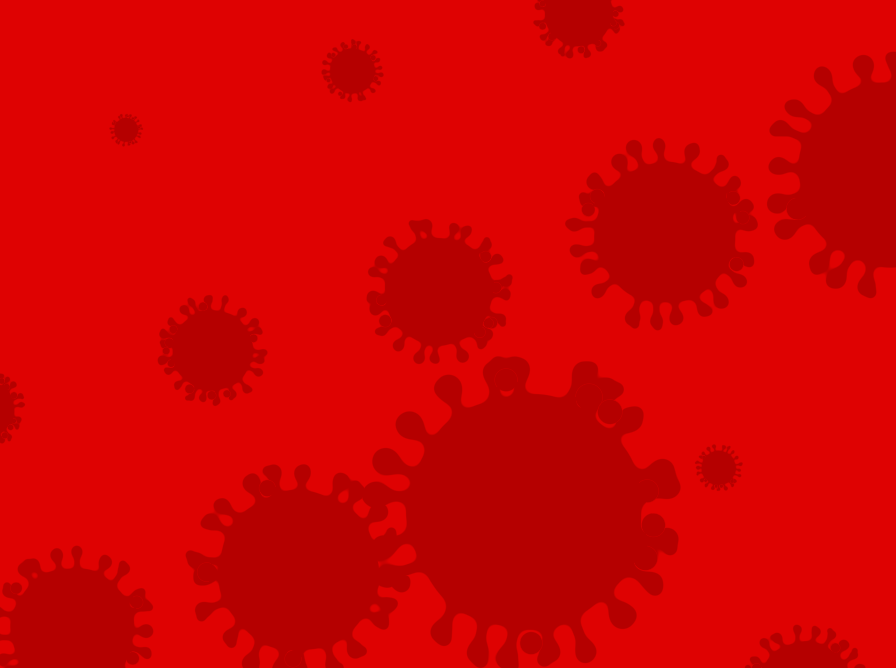
A WebGL 2 fragment shader for this pattern:

```glsl
#version 300 es
precision highp float;

// Flat red backdrop with scattered dark virus silhouettes of many sizes.
// Each is a disc ringed by knobbed spikes, made by polar repetition and
// smooth unions; a low-discrepancy sequence spreads them over the canvas.

uniform vec2 u_resolution;
out vec4 fragColor;

const vec3 BACKDROP = vec3(0.874, 0.008, 0.006);
const vec3 VIRUS = vec3(0.71, 0.0, 0.0);
const vec3 SEAM = vec3(0.78, 0.0, 0.0);

const int VIRUS_COUNT = 13;
const float LARGEST = 0.176;             // body radii, in canvas heights
const float SMALLEST = 0.018;
const float SIZE_FALLOFF = 0.58;
const vec2 SCATTER_START = vec2(0.585, 0.276);
const vec2 SCATTER_STEP = vec2(0.382, 0.46);
const vec2 SCATTER_LOW = vec2(-0.04, -0.07);
const vec2 SCATTER_SPAN = vec2(1.07, 1.10);

const float SPIKES = 21.0;
const float STEM_WIDTH = 0.045;          // spike sizes, in body radii
const float FLARE = 0.09;
const float SHORT_SHARE = 0.3;           // share of spikes with a low bulb
const float REACH = 1.6;
const float SOFTNESS = 0.0012;           // edge blur, in canvas heights
const float TAU = 6.283185;

vec3 hash3(vec2 p) {
    vec3 q = fract(p.xyx * vec3(0.1031, 0.1030, 0.0973));
    q += dot(q, q.yxz + 33.33);
    return fract((q.xxy + q.yzz) * q.zyx);
}

float smoothMin(float a, float b, float k) {
    float h = max(k - abs(a - b), 0.0) / k;
    return min(a, b) - h * h * k * 0.25;
}

float capsule(vec2 p, vec2 a, vec2 b, float radius) {
    vec2 ab = b - a;
    float t = clamp(dot(p - a, ab) / dot(ab, ab), 0.0, 1.0);
    return length(p - a - ab * t) - radius;
}

// A stem with a slightly lopsided knob, pointing along +x.
float spikeDistance(vec2 p, vec3 shape, vec3 lobe) {
    vec2 tip = vec2(mix(1.19, 1.30, shape.y), (shape.z - 0.5) * 0.16);
    vec2 bump = vec2(0.02 + 0.05 * lobe.y, (lobe.z - 0.5) * 0.15);
    float stem = capsule(p, vec2(0.9, 0.0), tip, STEM_WIDTH);
    float knob = length(p - tip) - mix(0.075, 0.115, lobe.x);
    float side = length(p - tip - bump) - 0.06;
    return smoothMin(stem, smoothMin(knob, side, 0.03), FLARE);
}

// Returns the outline distance and the distance to the nearest bulb seam.
vec2 virusDistance(vec2 p, float seed) {
    float sector = TAU / SPIKES;
    float spin = hash3(vec2(seed, 91.0)).x * TAU;
    float angle = atan(p.y, p.x);
    float nearest = floor((angle - spin) / sector);
    float d = length(p) - 1.0 - 0.012 * sin(angle * 7.0 + spin);
    float seam = 1.0;

    for (float k = -1.0; k <= 1.0; k++) {
        float id = mod(nearest + k + SPIKES, SPIKES);
        vec3 shape = hash3(vec2(id + 3.0, seed * 7.0 + 5.0));
        vec3 lobe = hash3(vec2(id + 47.0, seed * 11.0 + 2.0));
        float a = spin + (id + 0.5 + (shape.x - 0.5) * 0.5) * sector;
        vec2 axis = vec2(cos(a), sin(a));
        vec2 q = vec2(dot(p, axis), axis.x * p.y - axis.y * p.x);
        d = smoothMin(d, spikeDistance(q, shape, lobe), FLARE);

        // Foreshortened bulb, seen against the rim of the body
        if (lobe.z < SHORT_SHARE) {
            vec2 center = vec2(1.04 + 0.1 * lobe.y, 0.16 * sign(shape.z - 0.5));
            float bulb = length(q - center) - mix(0.09, 0.12, shape.y);
            d = min(d, bulb);
            if (q.x > center.x - 0.04) seam = min(seam, abs(bulb));
        }
    }
    return vec2(d, seam);
}

void main() {
    float aspect = u_resolution.x / u_resolution.y;
    vec2 p = gl_FragCoord.xy / u_resolution.y;
    float soft = max(SOFTNESS, 0.7 / u_resolution.y);
    float outline = 1.0;
    float seam = 1.0;

    // Scatter the viruses, largest first
    for (int i = 0; i < VIRUS_COUNT; i++) {
        float n = float(i);
        float rank = n / float(VIRUS_COUNT - 1);
        float radius = mix(LARGEST, SMALLEST, pow(rank, SIZE_FALLOFF));
        vec2 spot = fract(SCATTER_START + n * SCATTER_STEP);
        vec2 center = (SCATTER_LOW + SCATTER_SPAN * spot) * vec2(aspect, 1.0);
        vec2 local = (p - center) / radius;
        if (dot(local, local) > REACH * REACH) continue;
        vec2 d = virusDistance(local, n) * radius;
        outline = min(outline, d.x);
        seam = min(seam, d.y);
    }

    // Flat fill with faint seams around the overlapping bulbs
    float cover = 1.0 - smoothstep(-soft, soft, outline);
    float seamLine = 1.0 - smoothstep(0.0, soft, seam);
    vec3 fill = mix(VIRUS, SEAM, 0.7 * seamLine);
    fragColor = vec4(mix(BACKDROP, fill, cover), 1.0);
}
```
